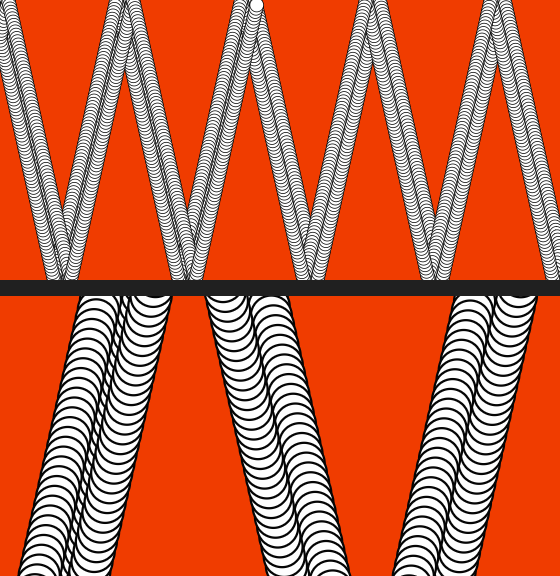
Top, the full canvas; bottom, a detail of the centre.
Give the GLSL for this pattern, as a Shadertoy shader.

```glsl
// A ball bounces inside a 2:1 room and leaves outlined discs along its path.
// Each lap drifts slightly, so zigzag trails overlap in twin bands. Every pixel
// unfolds the wall bounces and paints only the nearby discs, oldest to newest.

const vec2 ROOM = vec2(2.0, 1.0);             // room size, in canvas heights
const vec2 STEP = vec2(0.0026042, 0.0116875); // travel between two discs
const vec2 START = vec2(1.0, -0.5);           // room centre, heading down right
const float LAST = 4576.0;                    // index of the newest disc
const float RADIUS = 0.0258;
const float OUTLINE = 0.0027;
const int CROSSINGS = 7;                      // trips from wall to wall
const int NEARBY = 23;                        // discs that can reach a pixel

const vec3 ORANGE = vec3(0.94, 0.235, 0.0);
const vec3 INK = vec3(0.02);
const vec3 PAPER = vec3(0.995);

// Folds endless straight travel into bounces between 0 and size.
vec2 bounce(vec2 travel, vec2 size) {
    return abs(mod(travel + size, 2.0 * size) - size);
}

// Travel distance at which a given crossing passes over x.
float unfold(float x, float crossing, float width) {
    bool returning = mod(crossing, 2.0) > 0.5;
    return returning ? (crossing + 1.0) * width - x : crossing * width + x;
}

float coverage(float dist, float pixel) {
    return clamp(0.5 - dist / pixel, 0.0, 1.0);
}

vec3 paintDisc(vec3 below, float dist, float pixel) {
    vec3 inked = mix(below, INK, coverage(dist - RADIUS, pixel));
    return mix(inked, PAPER, coverage(dist - RADIUS + OUTLINE, pixel));
}

// Paints the discs of one crossing that can touch p, in order of travel.
vec3 paintCrossing(vec3 below, vec2 p, float crossing, float pixel) {
    float reach = RADIUS + pixel * 0.5;
    float travel = unfold(p.x, crossing, ROOM.x) - START.x;
    float first = ceil((travel - reach) / STEP.x);
    vec3 color = below;
    for (int i = 0; i < NEARBY; i++) {
        float index = first + float(i);
        if (index < 0.0 || index > LAST) continue;
        vec2 center = bounce(START + index * STEP, ROOM);
        float dist = length(p - center);
        if (dist < reach) color = paintDisc(color, dist, pixel);
    }
    return color;
}

void mainImage(out vec4 fragColor, in vec2 fragCoord) {
    float pixel = 1.0 / iResolution.y;
    vec2 p = fragCoord * pixel;
    vec3 color = ORANGE;
    for (int i = 0; i < CROSSINGS; i++) {
        color = paintCrossing(color, p, float(i), pixel);
    }
    fragColor = vec4(color, 1.0);
}
```
